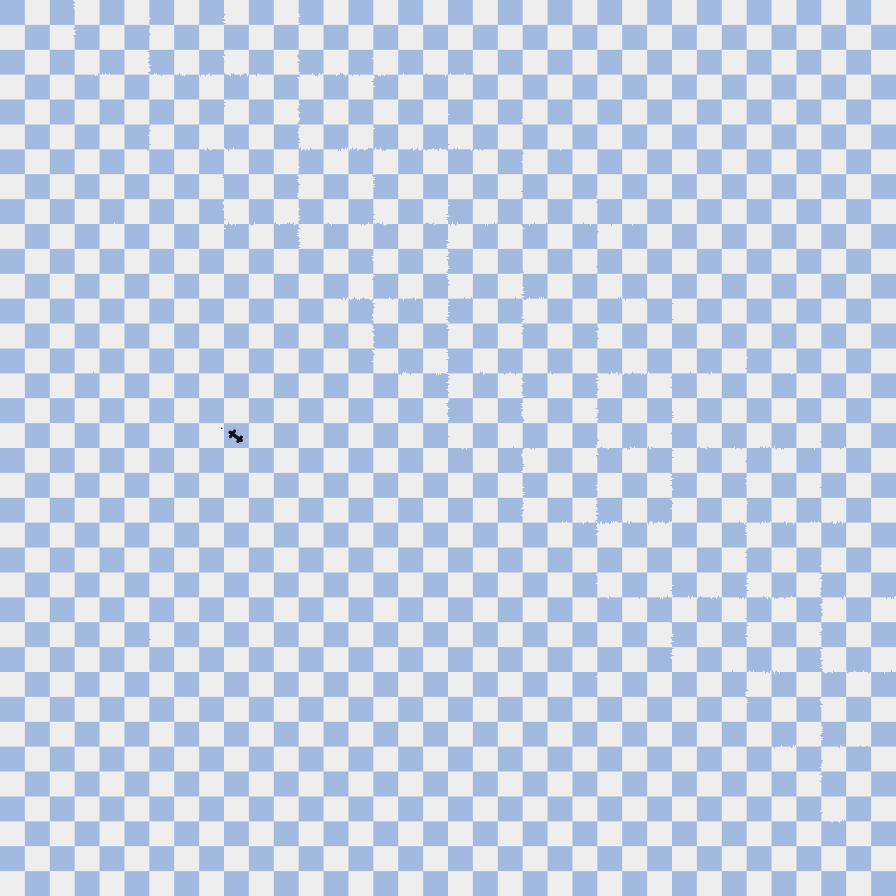
This pattern is drawn by a three.js fragment shader. Its source:

```glsl
// A two-tone checkerboard of 36 by 36 squares (18 repeats each way).
// Signed stripe waves are multiplied to form the squares; hashed nicks fray
// every third grid line along a diagonal band, and one small dark fleck sits on top.

varying vec2 vUv;

const float CELLS = 36.0;        // squares across and down
const float BLOCKS = 12.0;       // frayed grid lines across and down
const float GRAIN = 512.0;       // nick positions along one line
const float NICK_DEPTH = 0.0019;
const vec3 PALE = vec3(0.935, 0.935, 0.935);
const vec3 BLUE = vec3(0.635, 0.725, 0.88);
const vec3 DARK = vec3(0.06, 0.07, 0.08);

float hash(vec2 p) {
  vec3 q = fract(p.xyx * vec3(0.1031, 0.1030, 0.0973));
  q += dot(q, q.yzx + 33.33);
  return fract((q.x + q.y) * q.z);
}

// +1 on even squares, -1 on odd ones, ramping across each edge
float stripe(float t, float softness) {
  float edge = 0.5 - abs(mod(t + 0.5, 2.0) - 1.0);
  return clamp(edge / softness, -1.0, 1.0);
}

// Likelihood of fraying, by distance to the right of the falling diagonal
float wearBand(vec2 p) {
  float d = p.x - p.y;
  return smoothstep(-0.01, 0.03, d) * (1.0 - smoothstep(0.25, 0.5, d));
}

// Sideways shift of the nearest frayed line; the border lines stay whole
float nick(float across, float along, float wear, float seed) {
  float line = floor(across * BLOCKS + 0.5);
  float inside = step(0.5, line) * step(line, BLOCKS - 0.5);
  float nearLine = step(abs(across - line / BLOCKS), 0.5 / CELLS);
  float spot = along * GRAIN;
  float id = mod(floor(spot), GRAIN);
  float cluster = step(0.45, hash(vec2(floor(along * CELLS * 2.0), line + seed)));
  float chance = hash(vec2(id, line * 7.0 + seed));
  float bump = smoothstep(0.0, 0.4, 0.5 - abs(fract(spot) - 0.5));
  float side = sign(hash(vec2(id + 19.0, line + seed)) - 0.5);
  return side * NICK_DEPTH * bump * inside * nearLine * cluster
       * step(chance, 0.4 * wear);
}

float capsule(vec2 p, vec2 halfAxis, float radius) {
  float h = clamp(dot(p, halfAxis) / dot(halfAxis, halfAxis), -1.0, 1.0);
  return length(p - halfAxis * h) - radius;
}

// Slanted bar with a crosspiece near each end, and a speck beside it
float fleck(vec2 p) {
  vec2 axis = vec2(0.8, 0.6);
  vec2 side = vec2(-axis.y, axis.x);
  float d = capsule(p, axis * 0.0075, 0.0020);
  d = min(d, capsule(p + axis * 0.0045, side * 0.0040, 0.0018));
  d = min(d, capsule(p - axis * 0.0055, side * 0.0030, 0.0018));
  return min(d, length(p + vec2(0.0156, 0.0090)) - 0.0008);
}

void main() {
  // Rows are counted downward from the top edge
  vec2 p = vec2(vUv.x, 1.0 - vUv.y);
  float pixel = max(fwidth(vUv.x), 0.00001);

  // Frayed checkerboard
  float wear = wearBand(p);
  vec2 frayed = p + vec2(nick(p.x, p.y, wear, 3.0), nick(p.y, p.x, wear, 41.0));
  float softness = 0.5 * pixel * CELLS;
  float checker = stripe(frayed.x * CELLS, softness) * stripe(frayed.y * CELLS, softness);
  vec3 color = mix(PALE, BLUE, 0.5 + 0.5 * checker);

  // Dark fleck
  float mark = fleck(p - vec2(0.263, 0.487));
  color = mix(color, DARK, 1.0 - smoothstep(-0.5 * pixel, 0.5 * pixel, mark));

  gl_FragColor = vec4(color, 1.0);
}
```
